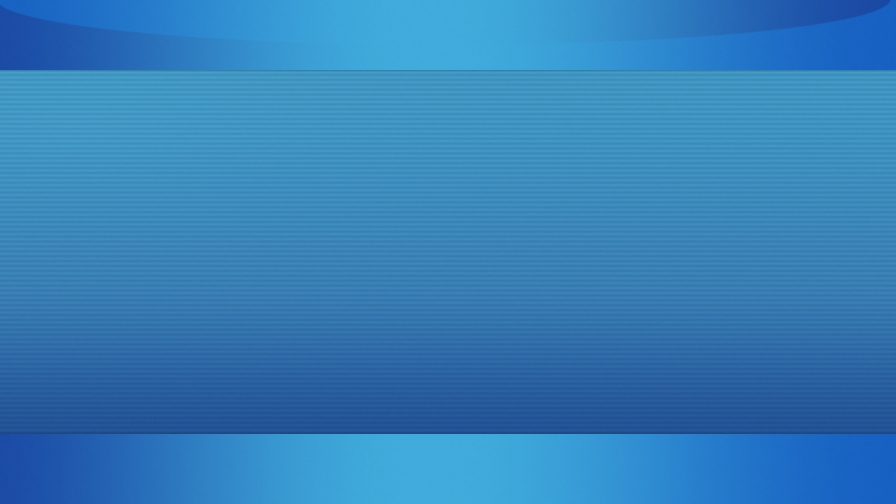
Reproduce this background procedurally as a Shadertoy shader.

```glsl
#define PANEL_BOTTOM 0.139
#define PANEL_TOP 0.861
#define STRIPE_PERIOD 0.00972
#define STRIPE_DEPTH 0.045
#define ARC_CENTER vec2(0.495, 1.002)
#define ARC_RADII vec2(0.499, 0.091)
#define GRAIN 0.006

const vec3 NAVY = vec3(0.10, 0.28, 0.64);
const vec3 CYAN = vec3(0.25, 0.67, 0.86);
const vec3 AZURE = vec3(0.09, 0.38, 0.76);

float hash(vec2 p) {
    return fract(sin(dot(p, vec2(12.9898, 78.233))) * 43758.5453);
}

// Horizontal sweep: navy, cyan, azure
vec3 bandColor(float x) {
    vec3 color = mix(NAVY, CYAN, smoothstep(-0.06, 0.46, x));
    return mix(color, AZURE, smoothstep(0.50, 1.0, x));
}

// Vertical fade of the panel with a faint light from the left
vec3 panelColor(vec2 uv) {
    float h = (uv.y - PANEL_BOTTOM) / (PANEL_TOP - PANEL_BOTTOM);
    vec3 color = mix(vec3(0.125, 0.31, 0.575), vec3(0.22, 0.49, 0.70), smoothstep(-0.08, 0.46, h));
    color = mix(color, vec3(0.245, 0.58, 0.75), smoothstep(0.30, 0.95, h));
    float leftGlow = exp(-3.0 * length((uv - vec2(0.08, 0.75)) * vec2(1.0, 1.4)));
    return color + leftGlow * vec3(0.015, 0.025, 0.02);
}

// Signed distance estimate of the top arc, in canvas heights
float arcDistance(vec2 uv, float aspect) {
    vec2 q = (uv - ARC_CENTER) / ARC_RADII;
    vec2 slope = q / (ARC_RADII * vec2(aspect, 1.0));
    return (dot(q, q) - 1.0) / max(2.0 * length(slope), 0.001);
}

void mainImage(out vec4 fragColor, in vec2 fragCoord) {
    vec2 uv = fragCoord / iResolution.xy;
    float aspect = iResolution.x / iResolution.y;
    float pixel = 1.0 / iResolution.y;

    // Bands, with the sweep mirrored inside the arc
    vec3 color = bandColor(uv.x);
    float arc = smoothstep(pixel, -pixel, arcDistance(uv, aspect));
    color = mix(color, bandColor(0.96 - uv.x), arc);

    // Striped panel
    float fromTop = PANEL_TOP - uv.y;
    float stripe = cos(6.28318 * fromTop / STRIPE_PERIOD);
    vec3 panel = panelColor(uv) * (1.0 - STRIPE_DEPTH * stripe);
    float edge = min(fromTop, uv.y - PANEL_BOTTOM);
    panel *= 1.0 - 0.12 * smoothstep(0.005, 0.0, abs(edge));
    color = mix(color, panel, smoothstep(-0.5 * pixel, 0.5 * pixel, edge));

    // Fine grain
    color += GRAIN * (hash(floor(uv * vec2(aspect, 1.0) * 288.0)) - 0.5);
    fragColor = vec4(color, 1.0);
}
```
